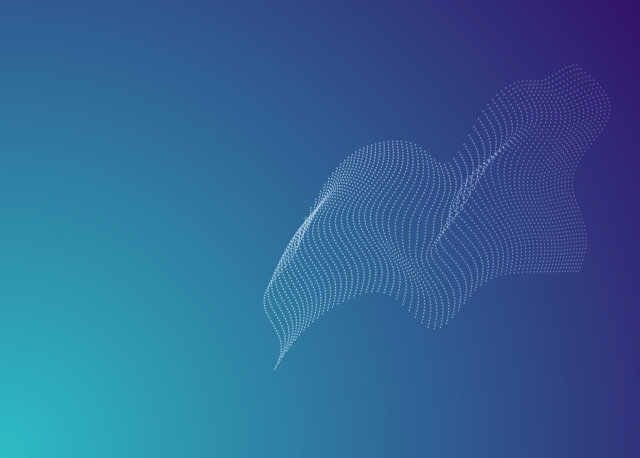
Write a Shadertoy shader that draws this background.

```glsl
const float PI = 3.14159265;
const int LINE_COUNT = 66;
const float DOTS_PER_LINE = 55.0;
const float DOT_RADIUS = 0.00145;
const vec2 DOT_STRETCH = vec2(1.0, 0.8);

const vec3 TEAL = vec3(0.175, 0.74, 0.77);
const vec3 VIOLET = vec3(0.195, 0.07, 0.415);
const vec3 DOT_COLOR = vec3(0.78, 0.89, 0.94);

float bell(float x, float center, float width) {
    float t = (x - center) / width;
    return exp(-t * t);
}

// Upper rim of the sheet, u runs from left to right
vec2 upperRim(float u) {
    float x = 0.70 + 0.558 * u - 0.045 * exp(-u / 0.06);
    float y = 0.696 - 0.196 * exp(-u / 0.075) - 0.06 * bell(u, 0.5, 0.1);
    y += 0.127 * smoothstep(0.45, 0.8, u) + 0.035 * smoothstep(0.85, 1.0, u);
    return vec2(x, y);
}

// Lower rim, stretched ahead of the upper one in the middle
vec2 lowerRim(float u) {
    float s = u + 0.1 * sin(PI * u);
    float y = 0.409 - 0.215 * exp(-s / 0.19) - 0.113 * bell(s, 0.53, 0.12);
    return vec2(0.60 + 0.664 * s, y);
}

// Sideways bend of a line, v runs from the upper to the lower rim
float sway(float u, float v) {
    float arch = 0.103 * u * u - 0.052 * u - 0.026 - 0.022 * bell(u, 0.11, 0.1);
    float bend = arch * sin(PI * v);
    bend += (0.038 * u * u - 0.004 * u - 0.004) * sin(2.0 * PI * v);
    bend += (0.018 + 0.012 * u * u) * sin(3.0 * PI * v);

    // Slanted crease that gathers neighbouring lines
    float crease = 0.61 + 0.55 * (0.4 - v);
    float gather = 0.55 * (crease - u) * bell(u, crease, 0.12);
    return bend + gather * bell(v, 0.42, 0.14);
}

// Coverage of the dot on line u that lies nearest in height to p
float dotOnLine(vec2 p, float u, float pixel) {
    vec2 top = upperRim(u);
    vec2 bottom = lowerRim(u);
    float v = (top.y - p.y) / (top.y - bottom.y);
    v = clamp(round(v * DOTS_PER_LINE) / DOTS_PER_LINE, 0.0, 1.0);
    vec2 center = mix(top, bottom, v);
    center.x += sway(u, v);
    float reach = length((p - center) * DOT_STRETCH);
    return clamp((DOT_RADIUS - reach) / pixel + 0.5, 0.0, 1.0);
}

// Layered dots, closer at both ends and fainter towards the right
float dottedSheet(vec2 p, float pixel) {
    float clear = 1.0;
    for (int i = 0; i < LINE_COUNT; i++) {
        float t = float(i) / float(LINE_COUNT - 1);
        float u = t - 0.04 * sin(2.0 * PI * t) - 0.1 * t * (1.0 - t);
        clear *= 1.0 - mix(0.78, 0.3, u) * dotOnLine(p, u, pixel);
    }
    return 1.0 - clear;
}

void mainImage(out vec4 fragColor, in vec2 fragCoord) {
    float pixel = 1.0 / iResolution.y;
    vec2 p = fragCoord * pixel;
    float reach = length(fragCoord) / length(iResolution.xy);
    vec3 color = mix(TEAL, VIOLET, pow(reach, 1.02));
    color = mix(color, DOT_COLOR, 0.88 * dottedSheet(p, pixel));
    fragColor = vec4(color, 1.0);
}
```
